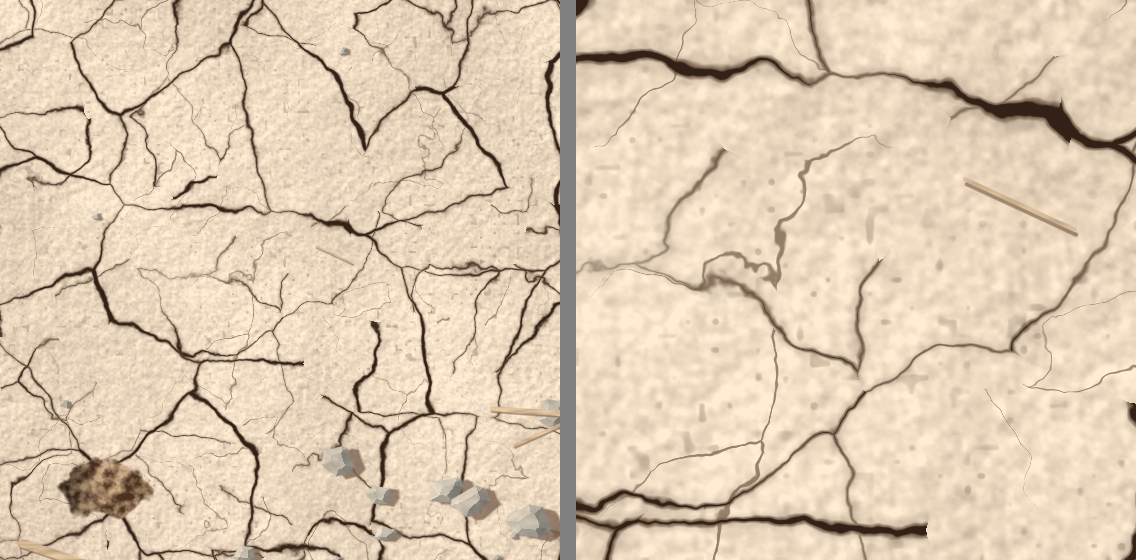
Left, the full canvas; right, a detail of the centre.
This texture is drawn by a Shadertoy shader. Its source:

```glsl
float hash(vec2 p) {
    return fract(sin(dot(p, vec2(127.1, 311.7))) * 43758.5453);
}

float noise(vec2 p) {
    vec2 i = floor(p), f = fract(p);
    f = f * f * (3.0 - 2.0 * f);
    return mix(mix(hash(i), hash(i + vec2(1, 0)), f.x),
               mix(hash(i + vec2(0, 1)), hash(i + vec2(1, 1)), f.x), f.y);
}

float fbm(vec2 p) {
    float sum = 0.0, amp = 0.53;
    for (int i = 0; i < 4; i++) {
        sum += amp * noise(p);
        p = mat2(1.6, 1.2, -1.2, 1.6) * p + 3.7;
        amp *= 0.5;
    }
    return sum;
}

vec2 cellPoint(vec2 cell, float seed) {
    return cell + vec2(hash(cell + seed), hash(cell + seed + 41.3));
}

// Signed distance to Voronoi borders; only a share of the borders is kept
float cracks(vec2 p, float scale, float keep, float width) {
    vec2 q = p * scale, home = floor(q), nearest = home;
    float best = 9.0, dist = 1.0;
    for (int y = -1; y <= 1; y++)
    for (int x = -1; x <= 1; x++) {
        vec2 cell = home + vec2(x, y);
        float d = length(cellPoint(cell, scale) - q);
        if (d < best) { best = d; nearest = cell; }
    }
    vec2 a = cellPoint(nearest, scale) - q;
    for (int y = -2; y <= 2; y++)
    for (int x = -2; x <= 2; x++) {
        if (x == 0 && y == 0) continue;
        vec2 cell = nearest + vec2(x, y);
        vec2 b = cellPoint(cell, scale) - q;
        float pick = hash(nearest + cell + scale * 3.0);
        float d = dot(0.5 * (a + b), normalize(b - a)) / scale;
        if (pick < keep) dist = min(dist, d - width * mix(1.3, 0.45, pick / keep));
    }
    return dist;
}

// Faceted pebble: x is signed distance, y is facet light
vec2 stone(vec2 q, float radius, float seed) {
    vec2 res = vec2(-0.45 * radius, 0.35);
    for (int k = 0; k < 7; k++) {
        float h = hash(vec2(seed, float(k)));
        float angle = (float(k) + 0.6 * h) * 6.2832 / 7.0;
        vec2 n = vec2(cos(angle), sin(angle));
        float d = dot(q, n) - radius * (0.65 + 0.45 * fract(h * 17.0));
        if (d > res.x) res = vec2(d, dot(n, vec2(-0.85, 0.5)));
    }
    return res;
}

float segment(vec2 p, vec2 a, vec2 b) {
    vec2 ab = b - a;
    return length(p - a - ab * clamp(dot(p - a, ab) / dot(ab, ab), 0.0, 1.0));
}

void addStraw(inout vec3 col, vec2 p, vec2 a, vec2 b, float width, float px) {
    float shadow = segment(p - vec2(0.001, -0.003), a, b) - width;
    float straw = segment(p, a, b) - width;
    col = mix(col, vec3(0.50, 0.40, 0.31), 0.7 * smoothstep(px, -px, shadow));
    vec3 tan_ = vec3(0.86, 0.74, 0.60) * (0.85 + 0.25 * noise(p * vec2(40, 260)));
    col = mix(col, tan_, smoothstep(px, -px, straw));
}

void mainImage(out vec4 fragColor, in vec2 fragCoord) {
    vec2 p = fragCoord / iResolution.y;
    float px = 1.0 / iResolution.y;

    // Dry clay: broad tone, lit bumps, fine grain and pits
    float bumps = fbm(p * 95.0) - fbm(p * 95.0 + vec2(-0.35, 0.4));
    float tone = 0.71 + 0.75 * (fbm(p * 5.0) - 0.5) + 1.0 * bumps
               + 0.45 * (noise(p * 230.0) - 0.5);
    tone += 0.5 * (fbm(p * 24.0) - fbm(p * 24.0 + vec2(-0.3, 0.35)));
    vec3 col = mix(vec3(0.80, 0.715, 0.63), vec3(0.985, 0.905, 0.805), clamp(tone, -0.3, 1.1));
    float pits = smoothstep(0.80, 0.95, noise(p * 120.0 + 7.0)) * noise(p * 14.0);
    col = mix(col, vec3(0.62, 0.54, 0.46), 0.6 * pits);

    // Crack network: wide main splits, branches, hairlines
    vec2 warp = 0.075 * (vec2(fbm(p * 7.0), fbm(p * 7.0 + 31.0)) - 0.5)
              + 0.014 * (vec2(fbm(p * 38.0), fbm(p * 38.0 + 17.0)) - 0.5);
    vec2 w = p + warp;
    float mainCrack = cracks(w, 4.8, 0.86, 0.0006 + 0.0050 * noise(p * 8.0));
    float branch = cracks(w + 0.4 * warp, 7.3, 0.55, 0.0046 * noise(p * 6.0 + 9.0) - 0.0012);
    float hair = cracks(w + 0.8 * warp, 12.0, 0.42, 0.0042 * noise(p * 7.0 + 23.0) - 0.0018);
    float crack = min(mainCrack, branch);
    col *= 1.0 - 0.10 * smoothstep(0.007, 0.0, crack);
    col = mix(col, vec3(0.47, 0.38, 0.30), 0.75 * smoothstep(px, -px, hair));
    col = mix(col, vec3(0.45, 0.36, 0.28), 0.85 * smoothstep(0.0012 + px, -px, crack));
    col = mix(col, vec3(0.20, 0.13, 0.09), smoothstep(px, -px, crack + 0.0009));

    // Crumbled hollow
    vec2 h = (p - vec2(0.19, 0.12)) * vec2(1.0, 1.7);
    float hollow = length(h) - 0.085 + 0.09 * (fbm(p * 22.0) - 0.5);
    float crumbs = clamp(0.5 + 2.2 * (fbm(p * 55.0) - fbm(p * 55.0 + vec2(-0.4, 0.5))), 0.0, 1.0);
    vec3 soil = mix(vec3(0.30, 0.20, 0.13), vec3(0.80, 0.67, 0.53), crumbs);
    soil *= mix(0.55, 1.0, smoothstep(-0.09, 0.0, h.x));
    col = mix(col, soil, smoothstep(0.008, -0.008, hollow));

    // Pebbles, denser near the bottom, with shadows to the right
    for (int i = 0; i < 14; i++) {
        float s = float(i) + 2.0;
        float size = hash(vec2(s, 5.1));
        float radius = mix(0.008, 0.036, size * size);
        vec2 center = vec2(hash(vec2(s, 1.7)), pow(hash(vec2(s, 3.3)), 2.2));
        vec2 q = (p - center) * vec2(0.85, 1.15) + 0.006 * (fbm(p * 45.0) - 0.5);
        float shadow = stone(q - radius * vec2(0.55, -0.2), radius, s).x;
        vec2 rock = stone(q, radius, s);
        col = mix(col, vec3(0.46, 0.37, 0.30), 0.75 * smoothstep(0.003, -0.003, shadow));
        vec3 gray = mix(vec3(0.50, 0.49, 0.46), vec3(0.89, 0.84, 0.76), 0.5 + 0.5 * rock.y);
        gray *= 0.85 + 0.3 * fbm(p * 60.0);
        col = mix(col, gray, smoothstep(px, -px, rock.x));
    }

    // Dry stalks
    addStraw(col, p, vec2(0.565, 0.56), vec2(0.63, 0.53), 0.0012, px);
    addStraw(col, p, vec2(0.88, 0.27), vec2(1.02, 0.26), 0.0045, px);
    addStraw(col, p, vec2(0.92, 0.205), vec2(1.02, 0.25), 0.0030, px);
    addStraw(col, p, vec2(0.04, 0.03), vec2(0.16, -0.01), 0.0080, px);

    fragColor = vec4(col, 1.0);
}
```
